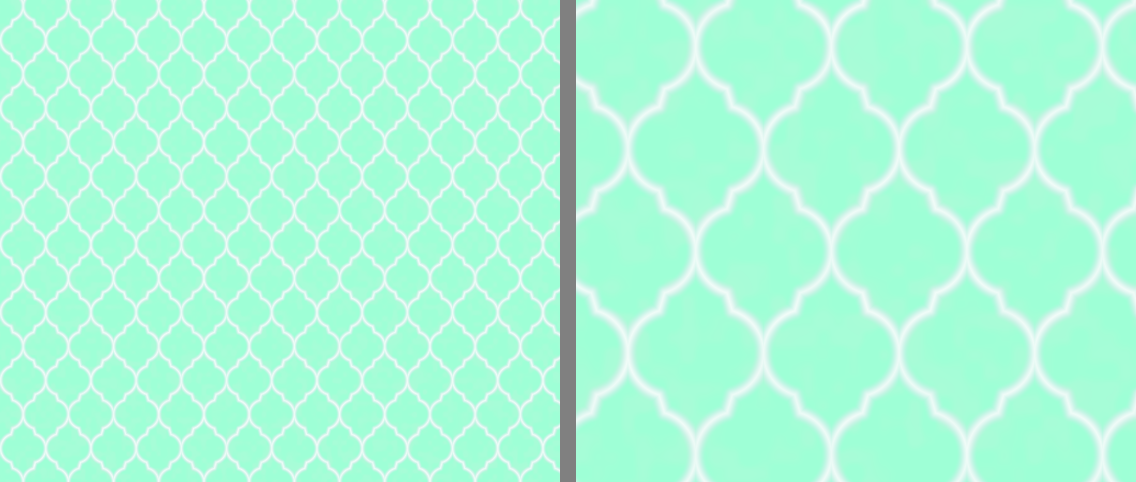
Left, the full canvas; right, a detail of the centre.
A Shadertoy shader for this pattern:

```glsl
// Mint trellis of staggered lantern-shaped tiles outlined by soft white lines.
// Symmetry folds every outline onto one half edge, an arc plus half a riser;
// faint value noise mottles the ground and varies the strength of the lines.

#define COLUMNS 12.39                  // tiles across the canvas
#define CELL vec2(1.0, 1.505)          // tile size, in tile widths
#define ORIGIN vec2(0.513, -0.008)     // offset of the lattice
#define NOTCH vec2(0.230, 0.310)       // where the arc meets the riser
#define HALF_WIDTH 0.033               // half the line width
#define SOFTNESS 0.045                 // blur of the line edge
#define MOTTLE 0.060                   // strength of the ground blotches
#define MINT vec3(0.620, 1.000, 0.840)
#define WHITE vec3(0.960, 0.995, 0.980)

float hash(vec2 p) {
    return fract(sin(dot(p, vec2(127.1, 311.7))) * 43758.5453);
}

float valueNoise(vec2 p) {
    vec2 i = floor(p), f = fract(p);
    f = f * f * (3.0 - 2.0 * f);
    float low = mix(hash(i), hash(i + vec2(1.0, 0.0)), f.x);
    float high = mix(hash(i + vec2(0.0, 1.0)), hash(i + 1.0), f.x);
    return mix(low, high, f.y);
}

float segmentDistance(vec2 p, vec2 a, vec2 b) {
    vec2 ab = b - a;
    float t = clamp(dot(p - a, ab) / dot(ab, ab), 0.0, 1.0);
    return length(p - a - ab * t);
}

// Distance to the nearest outline; lines touch at lattice points.
float trellisDistance(vec2 p) {
    // Mirror into a quarter cell, then turn its far half onto the near one
    vec2 q = abs(mod(p + 0.5 * CELL, CELL) - 0.5 * CELL);
    vec2 middle = 0.25 * CELL;
    if (dot(q - middle, middle) > 0.0) q = 2.0 * middle - q;

    // Arc leaving the touching point vertically and ending at the notch
    float radius = dot(NOTCH, NOTCH) / (2.0 * NOTCH.x);
    vec2 center = vec2(radius, 0.0);
    vec2 v = q - center, end = NOTCH - center;
    bool insideArc = v.x * end.y - v.y * end.x < 0.0;
    float arc = insideArc ? abs(length(v) - radius) : 1.0;

    // Half of the riser between the two arcs
    return min(arc, segmentDistance(q, NOTCH, middle));
}

void mainImage(out vec4 fragColor, in vec2 fragCoord) {
    float pixel = COLUMNS / iResolution.x;
    vec2 p = fragCoord * pixel - ORIGIN;
    float d = trellisDistance(p);

    // Soft line whose strength drifts slightly between repeats
    float blur = max(SOFTNESS, pixel);
    float line = 1.0 - smoothstep(HALF_WIDTH - blur, HALF_WIDTH + blur, d);
    line *= 0.92 + 0.08 * valueNoise(p * 5.0 + 31.0);

    // Mottled ground, strongest beside the lines
    float blotch = smoothstep(0.35, 0.85, valueNoise(p * vec2(9.0, 8.0)));
    float nearLine = 0.45 + 0.55 * exp(-d * 9.0);
    vec3 ground = MINT + MOTTLE * blotch * nearLine * vec3(1.0, -0.3, 0.05);

    // Blend, with a slightly greyed fringe at the line edges
    vec3 color = mix(ground, WHITE, line);
    color.g -= 0.13 * line * (1.0 - line);
    fragColor = vec4(clamp(color, 0.0, 1.0), 1.0);
}
```
